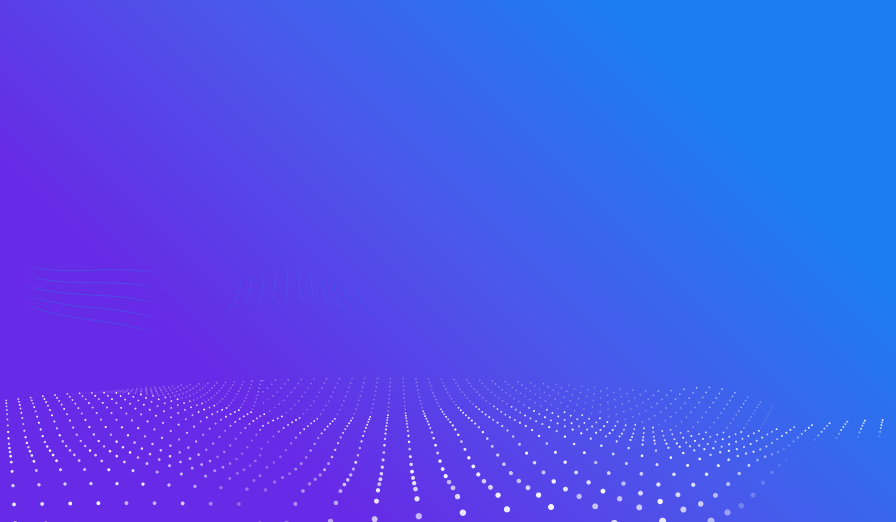
Give the GLSL for this background, as a Shadertoy shader.

```glsl
// Diagonal violet-to-blue gradient with a wavy perspective sheet of white dots.

// All lengths are fractions of the canvas height.
const vec3 VIOLET = vec3(0.405, 0.165, 0.900);
const vec3 INDIGO = vec3(0.290, 0.345, 0.920);
const vec3 AZURE = vec3(0.110, 0.490, 0.945);
const vec3 DOT_COLOR = vec3(0.96, 0.96, 1.0);
const vec3 STRAND_COLOR = vec3(0.17, 0.46, 0.92);

const float GRADIENT_START = 0.69;  // value of x + y where violet ends
const float GRADIENT_LENGTH = 1.47;

const int NEAR_ROWS = 19;
const int FAR_ROWS = 9;
const float FRONT_DEPTH = 0.95;
const float CREST_DEPTH = 2.6;
const float BACK_DEPTH = 3.6;
const float FAN_SPLIT = 0.50;       // border between the two column fans
const float STRAND_ALPHA = 0.45;
const float STRAND_WIDTH = 0.0009;

float hash(vec2 p) {
    return fract(sin(dot(p, vec2(127.1, 311.7))) * 43758.5453);
}

vec3 background(vec2 p) {
    float t = clamp((p.x + p.y - GRADIENT_START) / GRADIENT_LENGTH, 0.0, 1.0);
    return t < 0.5 ? mix(VIOLET, INDIGO, 2.0 * t) : mix(INDIGO, AZURE, 2.0 * t - 1.0);
}

// Height of the wave crest that divides the near and far slopes
float crest(float x) {
    return 0.237 - 0.035 * x + 0.018 * cos(8.38 * (x - 0.224));
}

// Upper rim of the far slope, with a small hill at the right
float farRim(float x) {
    float side = x - 0.716;
    float hill = (x - 1.37) / 0.08;
    return 0.275 - 0.094 * side * side + 0.022 * exp(-hill * hill);
}

// Zero at the crest, one at the bottom edge; a ripple bunches the rows
float nearSlope(float x, float depth) {
    float q = (1.0 / depth - 1.0 / CREST_DEPTH) / (1.0 - 1.0 / CREST_DEPTH);
    float phase = -0.5 - 1.2 * x - 1.6 * x * x;
    return q + 0.05 * (sin(9.0 * q + phase) - sin(phase)) * smoothstep(0.0, 0.3, q);
}

float disc(float distance, float radius, float pixel) {
    return 1.0 - smoothstep(radius - 0.6 * pixel, radius + 0.6 * pixel, distance);
}

// Dots whose columns fan out from one vanishing position
float dotFan(vec2 p, float center, float spacing, float side, float pixel) {
    float cover = 0.0;
    for (int row = 0; row < NEAR_ROWS + FAR_ROWS; row++) {
        bool isNear = row < NEAR_ROWS;
        float nearT = float(row) / float(NEAR_ROWS - 1);
        float farT = float(row - NEAR_ROWS + 1) / float(FAR_ROWS);
        float depth = isNear ? mix(FRONT_DEPTH, CREST_DEPTH, nearT)
                             : mix(CREST_DEPTH, BACK_DEPTH, farT);
        float pitch = spacing / depth;
        float column = floor((p.x - center) / pitch) + 0.5;
        float x = center + column * pitch;
        if ((x - FAN_SPLIT) * side < 0.0) continue;

        float top = crest(x);
        float y, radius, alpha;
        if (isNear) {
            float q = nearSlope(x, depth);
            y = top * (1.0 - q);
            float grow = mix(0.5, 1.0, smoothstep(0.45, 0.9, x));
            radius = 0.0017 + 0.0050 * grow * pow(max(q, 0.0), 1.5);
            float hollow = exp(-pow((x - 0.50) / 0.14, 2.0)) * smoothstep(0.05, 0.25, q);
            float corner = smoothstep(1.44, 1.58, x + 0.75 * (top - y));
            alpha = (1.0 - 0.65 * hollow) * (1.0 - corner * smoothstep(0.05, 0.2, q));
        } else {
            y = mix(top, max(top, farRim(x)), farT);
            radius = 0.0015;
            alpha = 0.38 * smoothstep(0.12, 0.30, x) * (1.0 - smoothstep(1.40, 1.52, x));
            alpha *= 1.0 + smoothstep(1.20, 1.34, x) * farT;
        }
        alpha *= mix(0.65, 1.0, hash(vec2(column, float(row))));
        cover = max(cover, alpha * disc(length(p - vec2(x, y)), radius, pixel));
    }
    return cover;
}

// Faint strands: a sloping bundle at the left and a fan of arcs beside it
float strands(vec2 p, float pixel) {
    float cover = 0.0;
    float t = (p.x - 0.04) / 0.28;
    float ends = smoothstep(0.0, 0.15, t) * (1.0 - smoothstep(0.75, 1.0, t));
    for (int i = 0; i < 5; i++) {
        float k = float(i);
        float y = 0.490 - 0.018 * k - (0.015 + 0.012 * k) * t - 0.004 * sin(6.28 * t);
        cover = max(cover, ends * disc(abs(p.y - y), STRAND_WIDTH, pixel));
    }
    for (int i = -4; i <= 6; i++) {
        float k = float(i);
        float s = (0.495 - 0.006 * abs(k) - p.y) / 0.085;
        float x = 0.55 + 0.022 * k + 0.010 * k * s * abs(s);
        float fade = smoothstep(0.0, 0.2, s) * (1.0 - smoothstep(0.6, 1.0, s));
        cover = max(cover, 0.7 * fade * disc(abs(p.x - x), STRAND_WIDTH, pixel));
    }
    return cover;
}

void mainImage(out vec4 fragColor, in vec2 fragCoord) {
    float pixel = 1.0 / iResolution.y;
    vec2 p = fragCoord * pixel;
    vec3 color = mix(background(p), STRAND_COLOR, STRAND_ALPHA * strands(p, pixel));
    float dots = max(dotFan(p, 0.0, 0.061, -1.0, pixel), dotFan(p, 0.76, 0.088, 1.0, pixel));
    fragColor = vec4(mix(color, DOT_COLOR, dots), 1.0);
}
```
